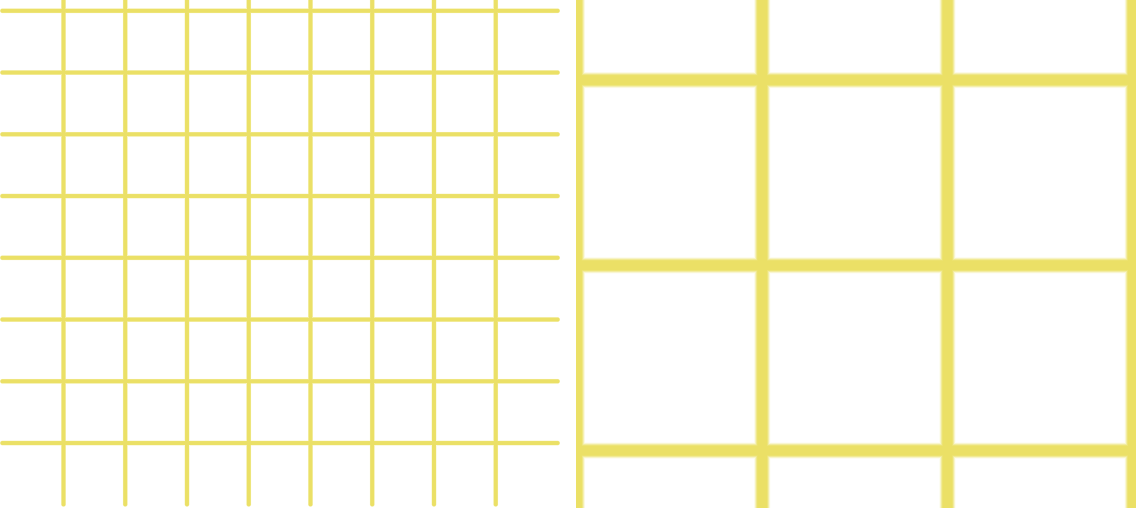
Left, the full canvas; right, a detail of the centre.
Give the GLSL for this pattern, as a Shadertoy shader.

```glsl
// Lengths are fractions of the canvas height
const vec3 PAPER_COLOR = vec3(1.0);
const vec3 LINE_COLOR = vec3(0.92, 0.88, 0.40);
const float LINE_COUNT = 8.0;              // in each direction
const float PITCH = 0.12155;
const vec2 FIRST_LINE = vec2(0.1250, 0.1279);
const float HALF_WIDTH = 0.00425;
const float EDGE_SOFTNESS = 0.0015;
const float SIDE_INSET = 0.0047;           // cap centers of horizontal lines
const float BOTTOM_INSET = 0.0072;         // cap centers of vertical lines
const float TOP_OVERRUN = 0.05;            // vertical lines run off the top

// Signed offset to the nearest line of a finite, evenly spaced set
float nearestLineOffset(float coord, float first) {
    float index = clamp(round((coord - first) / PITCH), 0.0, LINE_COUNT - 1.0);
    return coord - first - index * PITCH;
}

// Distance to a round-capped stroke, from its cross offset and span
float strokeDistance(float offset, float along, float start, float end) {
    float beyondEnd = along - clamp(along, start, end);
    return length(vec2(offset, beyondEnd)) - HALF_WIDTH;
}

void mainImage(out vec4 fragColor, in vec2 fragCoord) {
    vec2 p = fragCoord / iResolution.y;
    float aspect = iResolution.x / iResolution.y;

    float vertical = strokeDistance(nearestLineOffset(p.x, FIRST_LINE.x),
                                    p.y, BOTTOM_INSET, 1.0 + TOP_OVERRUN);
    float horizontal = strokeDistance(nearestLineOffset(p.y, FIRST_LINE.y),
                                      p.x, SIDE_INSET, aspect - SIDE_INSET);

    // Soft stroke edges, never sharper than about one pixel
    float softness = max(EDGE_SOFTNESS, 0.6 / iResolution.y);
    float ink = 1.0 - smoothstep(-softness, softness, min(vertical, horizontal));

    fragColor = vec4(mix(PAPER_COLOR, LINE_COLOR, ink), 1.0);
}
```
